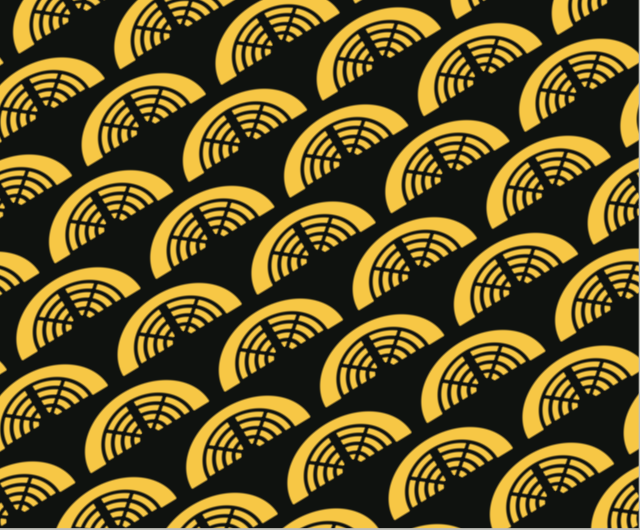
A Shadertoy shader for this pattern:

```glsl
// Tilted brick rows of golden half-ellipse fans on near-black.
// Each fan is a thick arch over four ribbed sectors split by spokes; shapes are
// approximate distances, in units of the canvas height.

#define TILT 0.5465                  // angle of the rows, radians
#define CELL vec2(0.2956, 0.1245)    // fan spacing along a row, row spacing
#define ANCHOR vec2(0.5975, 0.5115)  // base centre of one fan
#define ARCH_OUTER vec2(0.1310, 0.0985)
#define ARCH_INNER vec2(0.0964, 0.0797)
#define RIB_PERIOD 0.2               // relative to the inner ellipse
#define RIB_HALF 0.06
#define SPOKE_HALF vec2(0.0084, 0.0033) // central, diagonal
#define SOFTNESS 0.0026
#define INK vec3(0.06, 0.07, 0.06)
#define GOLD vec3(0.97, 0.78, 0.27)
#define RIM vec3(0.75, 0.75, 0.73)

// Length per unit of the normalised ellipse radius
float ellipseScale(vec2 p, vec2 radii) {
    return length(p / radii) / max(length(p / (radii * radii)), 1e-4);
}

float ellipseDistance(vec2 p, vec2 radii) {
    return (length(p / radii) - 1.0) * ellipseScale(p, radii);
}

// Intersection of two shapes with rounded corners
float roundMax(float a, float b, float radius) {
    vec2 d = vec2(a, b) + radius;
    return min(max(d.x, d.y), 0.0) + length(max(d, 0.0)) - radius;
}

float archDistance(vec2 p) {
    float ring = max(ellipseDistance(p, ARCH_OUTER), -ellipseDistance(p, ARCH_INNER));
    return roundMax(ring, -p.y, 0.003);
}

float ribsDistance(vec2 p) {
    vec2 q = p / ARCH_INNER;
    float r = length(q);

    // Four concentric ribs
    float nearest = clamp(round((r - 0.265) / RIB_PERIOD), 0.0, 3.0);
    float rib = abs(r - 0.265 - nearest * RIB_PERIOD) - RIB_HALF;
    rib *= ellipseScale(p, ARCH_INNER);

    // Central and diagonal gaps, then the flat base
    float diagonal = abs(abs(q.x) - q.y) * 0.707 * ARCH_INNER.y * 1.09;
    float gap = max(SPOKE_HALF.x - abs(p.x), SPOKE_HALF.y - diagonal);
    return roundMax(rib, max(gap, 0.003 - p.y), 0.0025);
}

// Position relative to the base centre of the nearest fan
vec2 brickRepeat(vec2 p) {
    float margin = 0.012;
    float row = floor((p.y + margin) / CELL.y);
    p.y -= row * CELL.y;
    p.x += 0.5 * CELL.x * mod(row, 2.0);
    p.x -= CELL.x * round(p.x / CELL.x);
    return p;
}

void mainImage(out vec4 fragColor, in vec2 fragCoord) {
    vec2 uv = fragCoord / iResolution.y;
    float aspect = iResolution.x / iResolution.y;
    float soft = max(SOFTNESS, 0.7 / iResolution.y);

    // Turn into the frame of the rows
    float c = cos(TILT), s = sin(TILT);
    vec2 p = uv - ANCHOR;
    p = brickRepeat(vec2(c * p.x + s * p.y, c * p.y - s * p.x));

    float fan = min(archDistance(p), ribsDistance(p));
    vec3 color = mix(GOLD, INK, smoothstep(-soft, soft, fan));

    // Pale rim along the bottom and right edges
    float rim = min(uv.y - 0.0035, aspect - uv.x - 0.0025);
    color = mix(RIM, color, smoothstep(-0.0012, 0.0012, rim));

    fragColor = vec4(color, 1.0);
}
```
